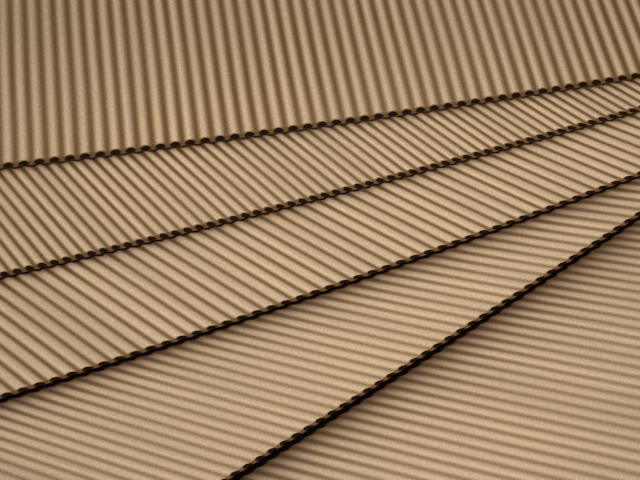
Give the GLSL for this texture, as a Shadertoy shader.

```glsl
// Five overlapping sheets of corrugated card, fanned out and seen at a slant.
// Sheets are painted from the lowest up: each casts a shadow, then covers what
// lies below with flutes that meet at a vanishing point, and a cut, holed rim.

const int SHEETS = 5;
const float SPAN = 1.3333;            // canvas width in canvas heights
const float TAU = 6.28319;
const float GRAIN_SCALE = 170.0;
const float GRAIN_AMOUNT = 0.09;
const float FLUTE_VARIATION = 0.06;
const float RIM_WAVE = 0.0013;
const float HALO_STRENGTH = 0.80;

const vec3 CREST = vec3(0.80, 0.69, 0.555);
const vec3 GROOVE = vec3(0.41, 0.30, 0.175);
const vec3 CUT = vec3(0.42, 0.29, 0.17);
const vec3 HOLE = vec3(0.05, 0.02, 0.01);
const vec3 SHADOW = vec3(0.04, 0.015, 0.008);
const vec3 HALO = vec3(0.17, 0.09, 0.04);

// Lower edge: height at left, height at right, sag, rim thickness
const vec4 EDGE[SHEETS] = vec4[](
    vec4(0.649, 0.839, 0.008, 0.010), vec4(0.422, 0.769, 0.009, 0.010),
    vec4(0.170, 0.635, 0.011, 0.007), vec4(-0.29, 0.552, 0.010, 0.007),
    vec4(-0.90, -0.10, 0.0, 0.008));

// Flutes: run per fall at left and right, frequency, its growth along the edge
const vec4 FLUTE[SHEETS] = vec4[](
    vec4(0.03, 0.38, 30.5, 2.3), vec4(0.80, 1.70, 38.0, 3.5),
    vec4(1.30, 2.30, 29.0, 3.1), vec4(2.6, 6.0, 36.0, 3.0),
    vec4(2.0, 4.0, 23.5, 3.5));

// Look: groove depth, groove sharpness, shadow core, shadow halo
const vec4 LOOK[SHEETS] = vec4[](
    vec4(0.86, 1.2, 0.001, 0.010), vec4(0.84, 1.9, 0.002, 0.011),
    vec4(0.80, 2.6, 0.006, 0.024), vec4(0.50, 1.9, 0.011, 0.042),
    vec4(0.48, 1.7, 0.0, 0.01));

// Edge blur of each sheet, growing away from the plane of focus
const float BLUR[SHEETS] = float[](0.0028, 0.0018, 0.0010, 0.0012, 0.0020);

vec2 hash2(vec2 p) {
    vec3 q = fract(p.xyx * vec3(0.1031, 0.1030, 0.0973));
    q += dot(q, q.yzx + 33.33);
    return fract((q.xx + q.yz) * q.zy);
}

// Distance to the nearest scattered point
float cellular(vec2 p) {
    vec2 cell = floor(p);
    float nearest = 2.0;
    for (int y = -1; y <= 1; y++)
        for (int x = -1; x <= 1; x++) {
            vec2 c = cell + vec2(x, y);
            nearest = min(nearest, length(c + hash2(c) - p));
        }
    return nearest;
}

float layeredSines(vec2 p) {
    return 0.5 * sin(p.x * 7.0 + 2.0 * sin(p.y * 5.0))
         + 0.3 * sin(p.y * 17.0 - p.x * 11.0)
         + 0.2 * sin(p.x * 29.0 + p.y * 23.0);
}

void mainImage(out vec4 fragColor, in vec2 fragCoord) {
    vec2 p = fragCoord / iResolution.y;
    float pixel = 1.0 / iResolution.y;
    float along = p.x / SPAN;
    float wear = layeredSines(p);
    float grain = cellular(p * GRAIN_SCALE) - 0.5;
    vec3 color = SHADOW;
    float grooveBelow = 0.0;

    for (int i = SHEETS - 1; i >= 0; i--) {
        vec4 edge = EDGE[i], flute = FLUTE[i], look = LOOK[i];
        float soft = max(BLUR[i], pixel);
        float rise = edge.y - edge.x, slope = rise / SPAN;
        float height = p.y - mix(edge.x, edge.y, along)
                     + 4.0 * edge.z * along * (1.0 - along);

        // Follow the line from the vanishing point down to the edge
        float climb = (SPAN + flute.y * rise) / (flute.y - flute.x);
        float vanishX = -climb * flute.x;
        float vanishHeight = climb - slope * vanishX;
        float s = vanishX + (p.x - vanishX) * vanishHeight / (vanishHeight - height);
        float phase = s * (flute.z + flute.w * s) + 0.04 * wear;
        float wave = cos(TAU * phase);
        float dist = height / sqrt(1.0 + slope * slope) + RIM_WAVE * wave;

        // Shadow on the sheet below, reaching further along its grooves
        float core = look.z * (1.3 - 0.7 * along);
        float reach = look.w * (0.6 + 0.8 * grooveBelow);
        float below = max(-dist - core, 0.0);
        color = mix(color, HALO, HALO_STRENGTH * exp(-below / reach));
        color = mix(color, SHADOW, smoothstep(core + 0.004, core - 0.002, -dist));

        // Fluted paper, with a lit flank and slight change between flutes
        float groove = pow(0.5 + 0.5 * wave, look.y);
        float flank = 0.05 * look.x * sin(TAU * phase);
        float tint = hash2(vec2(floor(phase + 0.5), float(i) + 3.0)).x - 0.5;
        vec3 paper = mix(CREST, GROOVE, groove * look.x * (1.0 + 0.12 * wear));
        paper *= 1.0 + flank + FLUTE_VARIATION * tint * (1.0 - groove)
               + GRAIN_AMOUNT * grain + 0.025 * wear;

        // Cut rim with one hole for each flute
        float rim = smoothstep(edge.w + soft, edge.w - soft, dist);
        vec2 q = vec2((fract(phase) - 0.5) / 0.36, (dist / edge.w - 0.40) / 0.48);
        float hole = 1.0 - smoothstep(0.65, 1.2, length(q));
        paper = mix(paper, mix(CUT, HOLE, hole), rim * 0.9);

        color = mix(color, paper, smoothstep(-soft, soft, dist));
        grooveBelow = groove;
    }

    // Light falls off from the middle, most of all towards the top
    vec2 away = p - vec2(0.80, 0.45);
    color *= 1.02 - 0.14 * dot(away, away) - 0.08 * smoothstep(0.7, 1.0, p.y);
    fragColor = vec4(clamp(color, 0.0, 1.0), 1.0);
}
```
